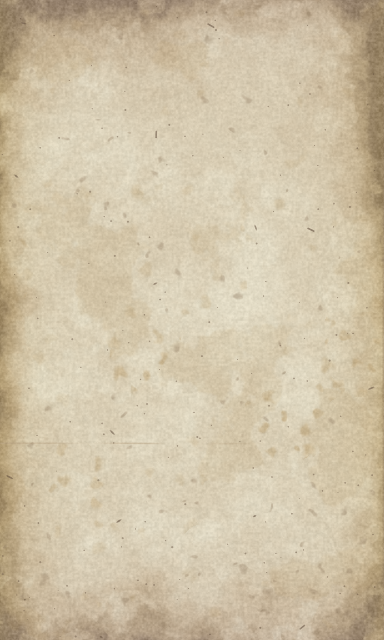
A WebGL 2 fragment shader for this texture:

```glsl
#version 300 es
precision highp float;

uniform vec2 u_resolution;
out vec4 fragColor;

// Paper tones, from clean to worn
const vec3 PALE  = vec3(0.885, 0.857, 0.770);
const vec3 CREAM = vec3(0.842, 0.794, 0.692);
const vec3 TAN   = vec3(0.798, 0.730, 0.615);
const vec3 BROWN = vec3(0.715, 0.634, 0.510);
const vec3 UMBER = vec3(0.590, 0.510, 0.410);
const vec3 OCHRE = vec3(0.710, 0.600, 0.415);
const vec3 INK   = vec3(0.400, 0.325, 0.260);

// Lengths are fractions of the canvas height
const float SIDE_FADE = 0.038;
const float TOP_FADE = 0.068;
const float BOTTOM_FADE = 0.088;
const float BASE_WEAR = 0.14;
const float MOTTLE = 0.50;
const float GRAIN = 0.055;
const float FOLD_HEIGHT = 0.306;

float hash(vec2 p) {
    vec3 q = fract(p.xyx * vec3(0.1031, 0.1030, 0.0973));
    q += dot(q, q.yzx + 33.33);
    return fract((q.x + q.y) * q.z);
}

vec2 hash2(vec2 p) {
    return vec2(hash(p + 17.3), hash(p + 71.9));
}

float noise(vec2 p) {
    vec2 i = floor(p), f = fract(p);
    f = f * f * (3.0 - 2.0 * f);
    return mix(mix(hash(i), hash(i + vec2(1, 0)), f.x),
               mix(hash(i + vec2(0, 1)), hash(i + vec2(1, 1)), f.x), f.y);
}

float fbm(vec2 p) {
    float sum = 0.0, amp = 0.5;
    for (int i = 0; i < 5; i++) {
        sum += amp * noise(p);
        p = mat2(1.6, 1.2, -1.2, 1.6) * p + 9.7;
        amp *= 0.5;
    }
    return sum / 0.97;
}

// Scattered soft discs: one jittered disc per cell, kept with a given chance
float spots(vec2 p, float cells, float radius, float chance, float soft) {
    vec2 g = p * cells, home = floor(g);
    float cover = 0.0;
    for (int y = -1; y <= 1; y++)
    for (int x = -1; x <= 1; x++) {
        vec2 id = home + vec2(x, y);
        float r = radius * cells * mix(0.45, 1.0, hash(id + 5.1));
        float d = length(g - id - hash2(id));
        float keep = step(hash(id + 41.7), chance);
        cover = max(cover, keep * (1.0 - smoothstep(r * (1.0 - soft), r * (1.0 + soft), d)));
    }
    return cover;
}

// Short thin strokes in random directions
float fibres(vec2 p, float cells, float chance, float px) {
    vec2 id = floor(p * cells);
    vec2 q = (fract(p * cells) - mix(vec2(0.25), vec2(0.75), hash2(id))) / cells;
    float a = 6.2832 * hash(id + 3.3);
    vec2 dir = vec2(cos(a), sin(a));
    float along = clamp(dot(q, dir), -0.005, 0.005) * mix(0.4, 1.0, hash(id + 8.8));
    float d = length(q - dir * along);
    return step(hash(id + 29.0), chance) * (1.0 - smoothstep(0.0004, 0.0006 + px, d));
}

vec3 paperTone(float t) {
    vec3 c = mix(PALE, CREAM, smoothstep(0.0, 0.26, t));
    c = mix(c, TAN, smoothstep(0.24, 0.50, t));
    c = mix(c, BROWN, smoothstep(0.46, 0.75, t));
    return mix(c, UMBER, smoothstep(0.72, 1.05, t));
}

void main() {
    vec2 p = gl_FragCoord.xy / u_resolution.y;
    float width = u_resolution.x / u_resolution.y;
    float px = 1.0 / u_resolution.y;

    // Worn border with a ragged inner edge
    float broad = fbm(p * 5.0 + 3.0) - 0.5;
    float cloud = fbm(p * 13.0 + 21.0) - 0.5;
    float fine = fbm(p * 48.0 + 50.0) - 0.5;
    float sides = exp(-p.x / SIDE_FADE) + exp(-(width - p.x) / SIDE_FADE);
    float ends = 0.9 * exp(-(1.0 - p.y) / TOP_FADE) + 0.95 * exp(-p.y / BOTTOM_FADE);
    float border = 0.78 * sides + 0.72 * ends;
    border *= 1.0 + 1.1 * broad + 0.9 * cloud;
    float wear = BASE_WEAR + min(border, 0.95) + MOTTLE * (0.55 * broad + 0.5 * cloud);
    wear += fine * (0.16 + 0.35 * min(border, 1.0));

    // Flaked pale patches
    float flake = smoothstep(0.57, 0.63, fbm(p * 17.0 + 80.0));
    wear -= flake * (0.05 + 0.16 * min(border, 1.0));
    vec3 color = paperTone(wear);

    // Yellow cast at the sides, grey cast at the ends
    color += min(sides, 1.0) * vec3(0.005, 0.006, -0.030);
    color += min(ends, 1.0) * vec3(-0.010, -0.008, 0.020);

    // Water stains and foxing, gathered below the middle
    vec2 warped = p + 0.010 * (vec2(noise(p * 95.0), noise(p * 95.0 + 40.0)) - 0.5);
    float stain = smoothstep(0.58, 0.64, fbm(p * 11.0 + 130.0));
    color = mix(color, OCHRE, 0.17 * stain);
    float zone = exp(-pow((p.y - 0.36) / 0.17, 2.0));
    float cluster = smoothstep(0.42, 0.66, noise(p * 9.0 + 64.0)) * zone;
    float foxing = spots(warped, 34.0, 0.0095, 0.06 + 0.55 * cluster, 0.5);
    color = mix(color, OCHRE, foxing * (0.20 + 0.35 * cluster) * (0.75 + fine));
    float blots = spots(warped + 2.7, 42.0, 0.0055, 0.05 + 0.16 * exp(-p.y / 0.2), 0.6);
    color = mix(color, UMBER, 0.38 * blots);

    // Specks and fibres
    color = mix(color, INK, 0.45 * spots(p + 6.1, 60.0, 0.0016, 0.09, 0.6));
    color = mix(color, INK, 0.60 * fibres(p + 1.4, 13.0, 0.13, px));

    // Faint fold and trimmed right edge
    float fold = 1.0 - smoothstep(0.0004, 0.0006 + px, abs(p.y - FOLD_HEIGHT - 0.002 * noise(p * 6.0)));
    color = mix(color, BROWN, 0.5 * fold * smoothstep(0.35, 0.7, noise(vec2(p.x * 14.0, 2.0))));
    color = mix(color, UMBER, 0.4 * (1.0 - smoothstep(0.001, 0.002 + px, width - p.x)));

    // Woven grain
    float weave = noise(p * vec2(90.0, 330.0)) + noise(p * vec2(330.0, 90.0)) - 1.0;
    float tooth = noise(p * 300.0 + 7.0) + 0.6 * noise(p * 512.0) - 0.8;
    color += GRAIN * (0.45 * weave + 0.9 * tooth) * (1.0 + 0.6 * min(border, 1.0));

    fragColor = vec4(clamp(color, 0.0, 1.0), 1.0);
}
```
